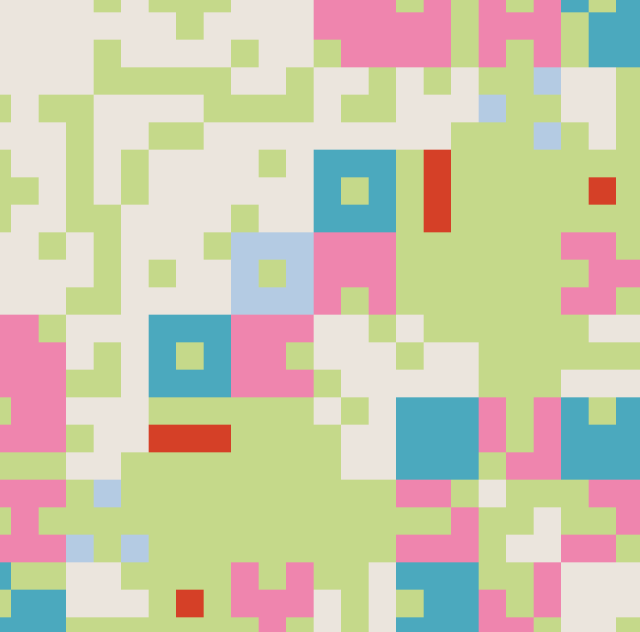
Write a Shadertoy shader that draws this pattern.

```glsl
// Mosaic of square cells in three-by-three blocks, mirrored across the main diagonal.

float hash(vec2 p) {
    vec3 q = fract(p.xyx * vec3(0.1031, 0.1030, 0.0973));
    q += dot(q, q.yzx + 33.33);
    return fract((q.x + q.y) * q.z);
}

// Ink of a block: rgb is its colour, a is the share of its cells that it fills
vec4 blockInk(vec2 block) {
    vec4 cream   = vec4(0.922, 0.898, 0.867, 0.67);
    vec4 pink    = vec4(0.937, 0.522, 0.682, 0.64);
    vec4 teal    = vec4(0.294, 0.663, 0.745, 0.73);
    vec4 paleSky = vec4(0.706, 0.796, 0.890, 0.50);
    vec4 red     = vec4(0.835, 0.251, 0.153, 0.32);

    // A pale corner and an empty clearing
    if (length(block) < 3.4) return cream;
    if (block.x < 6.5 && distance(block, vec2(6.0, 3.0)) < 1.1) return vec4(0.0);

    // Golden-ratio steps spread the other colours in fixed shares
    float index = block.x * (block.x + 1.0) * 0.5 + block.y;
    float pick = fract(index * 0.618034);
    if (pick < 0.29) return pink;
    if (pick < 0.43) return teal;
    if (pick < 0.55) return red;
    if (pick < 0.61) return paleSky;
    return pick < 0.95 ? cream : pink;
}

vec3 mosaic(vec2 p) {
    // Sorting the coordinates mirrors the cells across the diagonal
    vec2 cell = floor(p);
    cell = vec2(max(cell.x, cell.y), min(cell.x, cell.y));
    vec2 block = floor((cell + 0.5) / 3.0);
    vec4 ink = blockInk(block);

    // Blocks on the diagonal are fuller
    float fill = ink.a + (block.x == block.y ? 0.15 : 0.0);
    vec3 green = vec3(0.773, 0.851, 0.541);
    return hash(cell + 7.0) < fill ? ink.rgb : green;
}

void mainImage(out vec4 fragColor, in vec2 fragCoord) {
    vec3 color = vec3(0.0);

    // Average nine samples to smooth the edges
    for (int i = 0; i < 9; i++) {
        vec2 offset = 0.4 * (vec2(i % 3, i / 3) - 1.0);
        vec2 pos = fragCoord + offset;
        pos.y = iResolution.y - pos.y;
        color += mosaic(pos / iResolution.x * 23.27 + vec2(0.6, 0.56));
    }
    fragColor = vec4(color / 9.0, 1.0);
}
```
